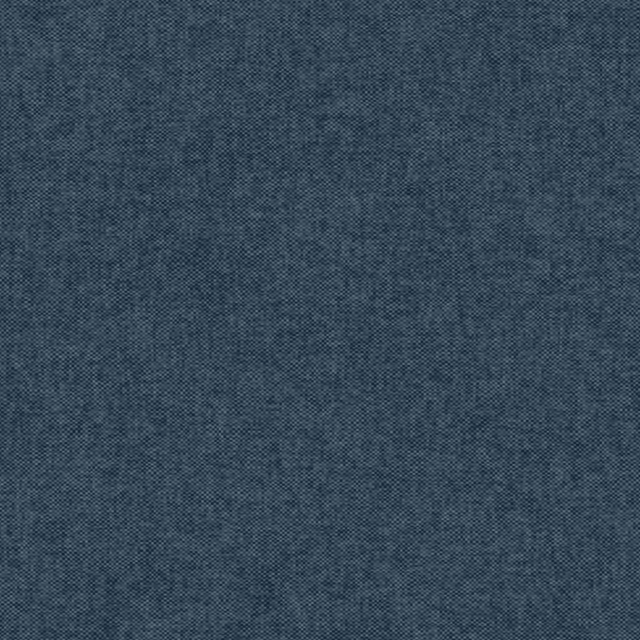
Write a WebGL 2 fragment shader that draws this texture.

```glsl
#version 300 es
precision highp float;
// Fine plain-weave cloth in slate blue: a checkerboard of tiny raised floats,
// wider than tall, from a product of cosines. Threads wander gently and the
// yarn brightness varies with short slubs and fibre grain.
uniform vec2 u_resolution;
out vec4 fragColor;

float hash(vec2 cell) {
    vec3 p = fract(vec3(cell.xyx) * 0.1031);
    p += dot(p, p.yzx + 33.33);
    return fract((p.x + p.y) * p.z);
}

// Value noise centred on zero, from -0.5 to 0.5
float noise(vec2 p) {
    vec2 cell = floor(p);
    vec2 f = fract(p);
    f = f * f * (3.0 - 2.0 * f);
    float low = mix(hash(cell), hash(cell + vec2(1.0, 0.0)), f.x);
    float high = mix(hash(cell + vec2(0.0, 1.0)), hash(cell + vec2(1.0, 1.0)), f.x);
    return mix(low, high, f.y) - 0.5;
}

void main() {
    const float TAU = 6.28318;
    const vec2 THREADS = vec2(122.0, 146.0);
    vec2 uv = gl_FragCoord.xy / u_resolution.y;

    // Threads wander slightly from a perfect grid
    vec2 wander = vec2(noise(uv * vec2(60.0, 34.0) + 7.0),
                       noise(uv * vec2(34.0, 60.0) + 91.0));
    vec2 thread = uv * THREADS + 0.4 * wander;

    // Raised floats and the dark gaps between them
    float weave = cos(TAU * thread.x) * cos(TAU * thread.y);
    float relief = 0.098 * (1.0 + 0.8 * noise(uv * 70.0 + 33.0));
    float tone = relief * weave;

    // Uneven yarn: short slubs along each direction, then fibre grain
    tone += 0.055 * noise(vec2(thread.x * 2.0, uv.y * 36.0) + 150.0);
    tone += 0.050 * noise(vec2(uv.x * 40.0, thread.y * 2.0) + 270.0);
    tone += 0.13 * noise(thread * vec2(2.0, 2.4) + 410.0);

    // Very soft mottling over the whole cloth
    tone += 0.016 * noise(uv * 9.0 + 13.0) + 0.012 * noise(uv * 34.0 + 57.0);

    // Dyed yarn colour, compressed in the deepest shadows
    tone = max(tone, -0.12 + 0.4 * (tone + 0.12));
    vec3 color = vec3(0.207, 0.275, 0.335) + tone * vec3(1.02, 1.02, 0.98);
    fragColor = vec4(clamp(color, 0.0, 1.0), 1.0);
}
```
